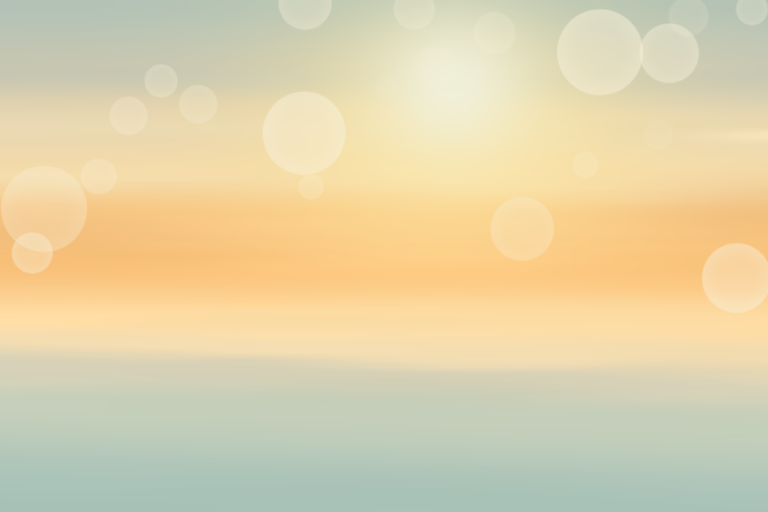
Reproduce this background procedurally as a Shadertoy shader.

```glsl
const vec3 HAZE_WHITE = vec3(0.97, 0.94, 0.85);
const vec3 SUN_CORE = vec3(0.94, 0.945, 0.87);
const vec3 SUN_HALO = vec3(1.0, 0.92, 0.64);
const vec3 EMBER = vec3(0.91, 0.69, 0.44);
const vec3 CREAM = vec3(0.99, 0.91, 0.76);

float hash(vec2 p) {
    vec3 q = fract(p.xyx * 0.1031);
    q += dot(q, q.yzx + 33.33);
    return fract((q.x + q.y) * q.z);
}

float noise(vec2 p) {
    vec2 cell = floor(p);
    vec2 f = fract(p);
    f = f * f * (3.0 - 2.0 * f);
    vec2 e = vec2(0.0, 1.0);
    return mix(mix(hash(cell), hash(cell + e.yx), f.x),
               mix(hash(cell + e), hash(cell + e.yy), f.x), f.y);
}

// Long horizontal cloud fibres, centred on zero
float streaks(vec2 p) {
    float sum = 0.0;
    float weight = 0.5;
    vec2 scale = vec2(1.3, 16.0);
    for (int i = 0; i < 4; i++) {
        sum += weight * (noise(p * scale + float(i) * 17.0) - 0.5);
        scale *= vec2(1.7, 2.0);
        weight *= 0.5;
    }
    return sum;
}

// Elliptical soft spot
float glow(vec2 p, vec2 centre, vec2 size) {
    vec2 d = (p - centre) / size;
    return exp(-dot(d, d));
}

// Sky colour by height; w holds the height of each stop
vec3 skyRamp(float h) {
    vec4 stops[11] = vec4[11](
        vec4(0.66, 0.76, 0.72, 0.0),
        vec4(0.77, 0.81, 0.73, 0.17),
        vec4(0.84, 0.82, 0.72, 0.24),
        vec4(0.96, 0.87, 0.70, 0.29),
        vec4(0.99, 0.86, 0.64, 0.37),
        vec4(0.98, 0.76, 0.48, 0.48),
        vec4(0.98, 0.79, 0.52, 0.57),
        vec4(0.96, 0.86, 0.67, 0.65),
        vec4(0.91, 0.84, 0.69, 0.76),
        vec4(0.78, 0.78, 0.70, 0.86),
        vec4(0.70, 0.76, 0.71, 1.0));
    vec3 colour = stops[0].rgb;
    for (int i = 1; i < 11; i++) {
        colour = mix(colour, stops[i].rgb, smoothstep(stops[i - 1].w, stops[i].w, h));
    }
    return colour;
}

// Translucent disc with a slightly brighter rim
vec3 addDisc(vec3 base, vec2 p, vec2 centre, float radius, float opacity, float blur) {
    float d = length(p - centre);
    float fill = 1.0 - smoothstep(radius - blur, radius + blur, d);
    float rim = mix(0.85, 1.1, smoothstep(0.5, 1.0, d / radius));
    return mix(base, HAZE_WHITE, fill * rim * opacity);
}

// Small pale discs spread over the upper sky
vec3 addScatter(vec3 base, vec2 p, float aspect, int count, float blur) {
    for (int i = 0; i < count; i++) {
        float id = float(i) + 1.0;
        vec2 centre = vec2(fract(id * 0.618 + 0.1 * hash(vec2(id, 3.0))) * aspect,
                           mix(0.6, 1.0, hash(vec2(id, 8.0))));
        float radius = mix(0.02, 0.045, hash(vec2(id, 14.0)));
        float opacity = mix(0.1, 0.32, hash(vec2(id, 21.0)));
        base = addDisc(base, p, centre, radius, opacity, blur);
    }
    return base;
}

void mainImage(out vec4 fragColor, in vec2 fragCoord) {
    vec2 p = fragCoord / iResolution.y;
    float aspect = iResolution.x / iResolution.y;
    float blur = 1.2 / iResolution.y;

    // Layered sky with a tilted lower cloud edge
    float fibre = streaks(p);
    float cloudBand = smoothstep(0.16, 0.3, p.y) * (1.0 - smoothstep(0.78, 0.95, p.y));
    float tilt = 0.045 * (1.0 - p.x / aspect) * (1.0 - smoothstep(0.3, 0.44, p.y));
    vec3 colour = skyRamp(p.y - tilt + 0.07 * fibre * cloudBand);
    colour += fibre * mix(0.015, 0.05, cloudBand);

    // Darker embers at both sides, pale streak at the right
    colour = mix(colour, EMBER, 0.45 * glow(p, vec2(0.0, 0.55), vec2(0.42, 0.045)));
    colour = mix(colour, EMBER, 0.45 * glow(p, vec2(aspect, 0.59), vec2(0.3, 0.06)));
    colour = mix(colour, CREAM, 0.7 * glow(p, vec2(aspect, 0.735), vec2(0.13, 0.014)));

    // Sun halo and core
    vec2 sun = vec2(0.885, 0.835);
    colour = mix(colour, SUN_HALO, 0.65 * glow(p, sun - vec2(0.0, 0.08), vec2(0.36, 0.26)));
    colour = mix(colour, SUN_CORE, 0.9 * glow(p, sun, vec2(0.15, 0.14)));

    // Large discs, then the scattered small ones
    colour = addDisc(colour, p, vec2(1.172, 0.898), 0.084, 0.48, blur);
    colour = addDisc(colour, p, vec2(1.307, 0.896), 0.058, 0.42, blur);
    colour = addDisc(colour, p, vec2(0.594, 0.740), 0.081, 0.50, blur);
    colour = addDisc(colour, p, vec2(0.086, 0.592), 0.084, 0.32, blur);
    colour = addDisc(colour, p, vec2(1.020, 0.553), 0.062, 0.30, blur);
    colour = addDisc(colour, p, vec2(1.439, 0.457), 0.068, 0.45, blur);
    colour = addDisc(colour, p, vec2(0.596, 0.994), 0.052, 0.35, blur);
    colour = addDisc(colour, p, vec2(0.063, 0.506), 0.040, 0.40, blur);
    colour = addScatter(colour, p, aspect, 13, blur);

    fragColor = vec4(clamp(colour, 0.0, 1.0), 1.0);
}
```
